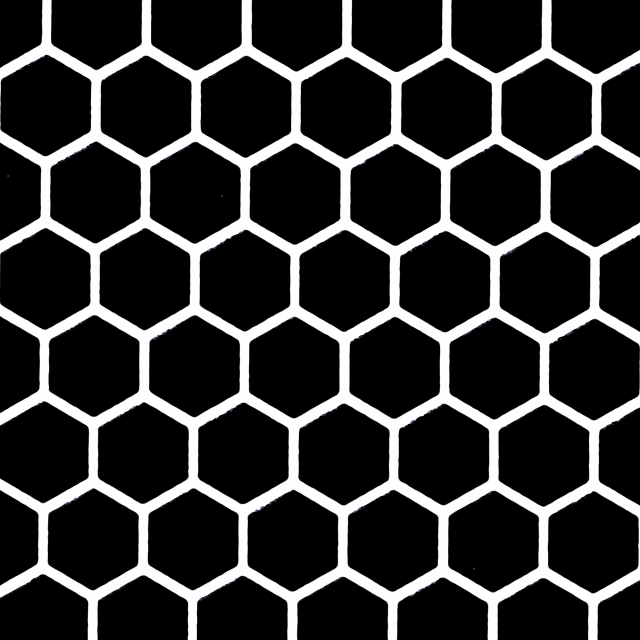
Write a Shadertoy shader that draws this pattern.

```glsl
// White honeycomb mesh over black: a slightly tilted lattice of hexagonal cells.
// Each cell is a rounded hexagon distance with small per-cell drift, rough edges
// and a frayed, blue-tinged rim along its upper left side.

float hash(vec2 p) {
    return fract(sin(dot(p, vec2(127.1, 311.7))) * 43758.5453);
}

float noise(vec2 p) {
    vec2 i = floor(p), f = fract(p);
    f = f * f * (3.0 - 2.0 * f);
    return mix(mix(hash(i), hash(i + vec2(1, 0)), f.x),
               mix(hash(i + vec2(0, 1)), hash(i + vec2(1, 1)), f.x), f.y);
}

float smoothMin(float a, float b, float k) {
    float h = max(k - abs(a - b), 0.0) / k;
    return min(a, b) - h * h * k * 0.25;
}

// Offset from the centre of the nearest cell; neighbours are one unit apart
vec2 hexOffset(vec2 p) {
    vec2 period = vec2(1.0, 1.7320508);
    vec2 a = mod(p + 0.5 * period, period) - 0.5 * period;
    vec2 b = mod(p, period) - 0.5 * period;
    return dot(a, a) < dot(b, b) ? a : b;
}

void mainImage(out vec4 fragColor, in vec2 fragCoord) {
    float pitch = 0.1563;
    float pixel = 1.0 / (iResolution.y * pitch);

    // Lattice coordinates, turned slightly clockwise
    vec2 p = (fragCoord / iResolution.y - vec2(0.539, 0.561)) / pitch;
    float tilt = 0.0072;
    p = mat2(cos(tilt), sin(tilt), -sin(tilt), cos(tilt)) * p;

    vec2 cell = hexOffset(p);
    vec2 id = floor((p - cell) * vec2(2.0, 1.1547005) + 0.5);
    vec2 drift = vec2(hash(id), hash(id + 17.3)) - 0.5;
    vec2 q = cell - 0.008 * drift;

    // Rounded hexagon, positive inside; slanted bars are a little thicker
    float rising = dot(q, vec2(0.5, 0.8660254));
    float falling = dot(q, vec2(-0.5, 0.8660254));
    float side = 0.452 - abs(q.x);
    float slantA = 0.447 - abs(rising);
    float slantB = 0.447 - abs(falling);
    float d = smoothMin(side, smoothMin(slantA, slantB, 0.03), 0.03);

    // Faint roughness everywhere, stronger fraying on the upper left side
    float upperLeft = smoothstep(0.0, 0.03, falling - max(abs(q.x), abs(rising)));
    float grain = noise(p * 38.0);
    float wear = smoothstep(0.2, 0.7, noise(p * 7.0 + 5.0));
    d -= 0.005 * (noise(p * 24.0 + 9.0) - 0.5);
    d -= 0.016 * upperLeft * wear * (grain - 0.4);

    // Dark cell with a speckled blue rim
    float rim = upperLeft * (1.0 - smoothstep(0.004, 0.024, d));
    rim *= smoothstep(0.3, 0.75, noise(p * 55.0 + 31.0)) * (0.4 + 0.6 * wear);
    vec3 dark = vec3(0.32, 0.35, 0.50) * rim;

    // A rare dust speck inside a cell
    vec2 dust = 0.7 * (vec2(hash(id + 3.1), hash(id + 8.7)) - 0.5);
    float speck = 1.0 - smoothstep(0.007 - pixel, 0.007 + pixel, length(cell - dust));
    dark += 0.4 * speck * step(0.93, hash(id + 41.9));

    // White mesh over the cells
    float inside = smoothstep(-0.75 * pixel, 0.75 * pixel, d);
    fragColor = vec4(mix(vec3(0.995), dark, inside), 1.0);
}
```
